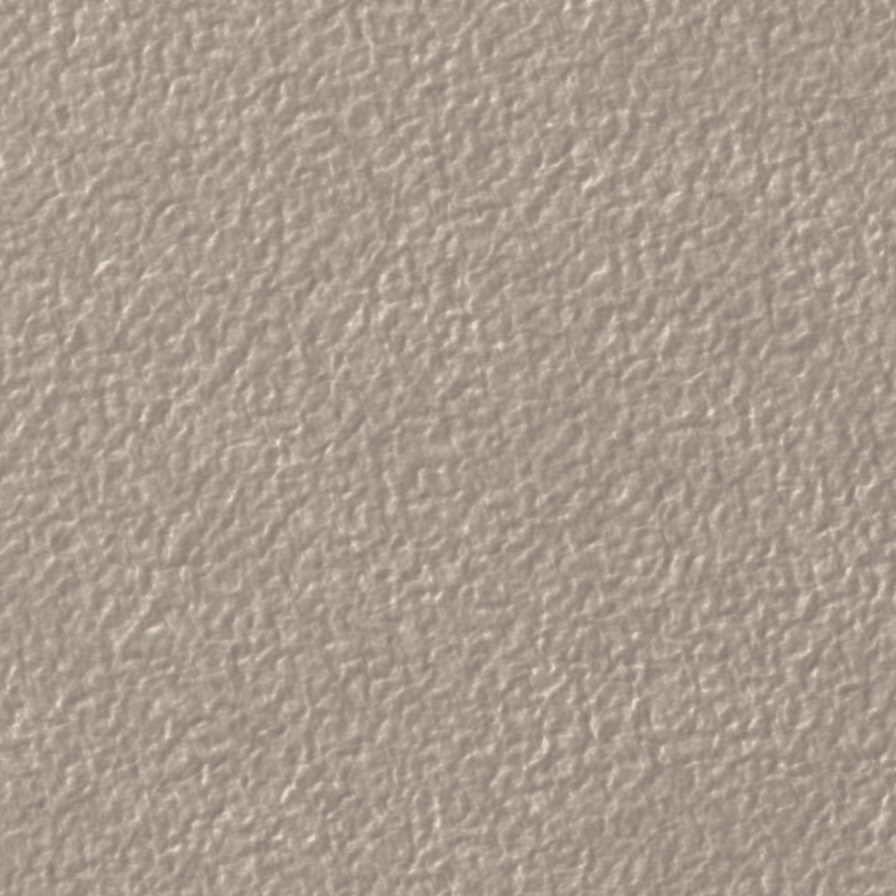
Reproduce this texture procedurally as a WebGL 2 fragment shader.

```glsl
#version 300 es
precision highp float;
// Fine pebbled plaster in warm grey, lit at a low angle from the upper left.

uniform vec2 u_resolution;
out vec4 fragColor;

const vec3 BASE_COLOR = vec3(0.654, 0.604, 0.560);
const vec2 LIGHT_DIR = vec2(-0.85, 0.53);
const float GRAIN_DENSITY = 60.0;  // noise cells across the canvas
const float SLOPE_STEP = 0.14;     // sampling distance, in cells
const float RELIEF = 1.5;          // strength of the slope shading
const float CREST_LIGHT = 0.05;    // extra light on raised grains

// Integer hash of a lattice cell, from 0 to 1
float hash(ivec2 cell) {
    uvec2 q = uvec2(cell) * uvec2(1597u, 3813u);
    uint n = (q.x ^ (q.y << 7)) * 2654435u + q.y;
    n = (n ^ (n >> 15)) * 739177u;
    n = (n ^ (n >> 13)) * 974711u;
    return float((n ^ (n >> 16)) & 65535u) / 65535.0;
}

// Contribution of one lattice corner with a random unit gradient
float cornerRamp(ivec2 cell, vec2 offset) {
    float angle = 6.28318 * hash(cell);
    return dot(vec2(cos(angle), sin(angle)), offset);
}

// Gradient noise with quintic blending
float gradientNoise(vec2 p) {
    ivec2 cell = ivec2(floor(p));
    vec2 f = fract(p);
    vec2 blend = f * f * f * (f * (f * 6.0 - 15.0) + 10.0);
    float bottom = mix(cornerRamp(cell, f),
                       cornerRamp(cell + ivec2(1, 0), f - vec2(1.0, 0.0)), blend.x);
    float top = mix(cornerRamp(cell + ivec2(0, 1), f - vec2(0.0, 1.0)),
                    cornerRamp(cell + ivec2(1, 1), f - vec2(1.0, 1.0)), blend.x);
    return mix(bottom, top, blend.y);
}

// Surface height: rounded pebbles with finer grain, each octave rotated
float surfaceHeight(vec2 p) {
    vec2 warp = vec2(gradientNoise(p * 0.6 + 17.3), gradientNoise(p * 0.6 + 71.9));
    mat2 turn = mat2(0.8, 0.6, -0.6, 0.8);
    vec2 q = turn * (p + 0.3 * warp);
    float height = 0.0;
    float amplitude = 1.0;
    for (int octave = 0; octave < 3; octave++) {
        height += amplitude * gradientNoise(q);
        q = turn * q * 1.75 + 31.7;
        amplitude *= 0.38;
    }
    return height;
}

// Slope towards the light; positive where the surface faces it
float litSlope(vec2 p, vec2 lightDir, float stepSize) {
    vec2 d = lightDir * stepSize;
    return (surfaceHeight(p - d) - surfaceHeight(p + d)) / (2.0 * stepSize);
}

// Soft tone curve: bright crests rise further than the hollows fall
float reliefTone(float slope) {
    return clamp(0.15 * (exp(0.28 * slope) - 1.0) - 0.004, -0.15, 0.22);
}

void main() {
    vec2 uv = gl_FragCoord.xy / u_resolution.y;
    vec2 grain = uv * GRAIN_DENSITY;

    // Relief, with slight patches of stronger and weaker texture
    float patchiness = gradientNoise(uv * 7.0 + 5.0);
    float slope = RELIEF * litSlope(grain, LIGHT_DIR, SLOPE_STEP);
    float tone = reliefTone(slope * (1.0 + 0.3 * patchiness));
    tone += CREST_LIGHT * surfaceHeight(grain);

    // Cloudy unevenness and a broad falloff of light from the upper left
    tone += 0.035 * gradientNoise(uv * 25.0 + 9.0) + 0.02 * patchiness;
    tone += 0.022 * dot(uv - 0.5, LIGHT_DIR);

    fragColor = vec4(BASE_COLOR + tone * vec3(1.0, 1.0, 0.97), 1.0);
}
```
